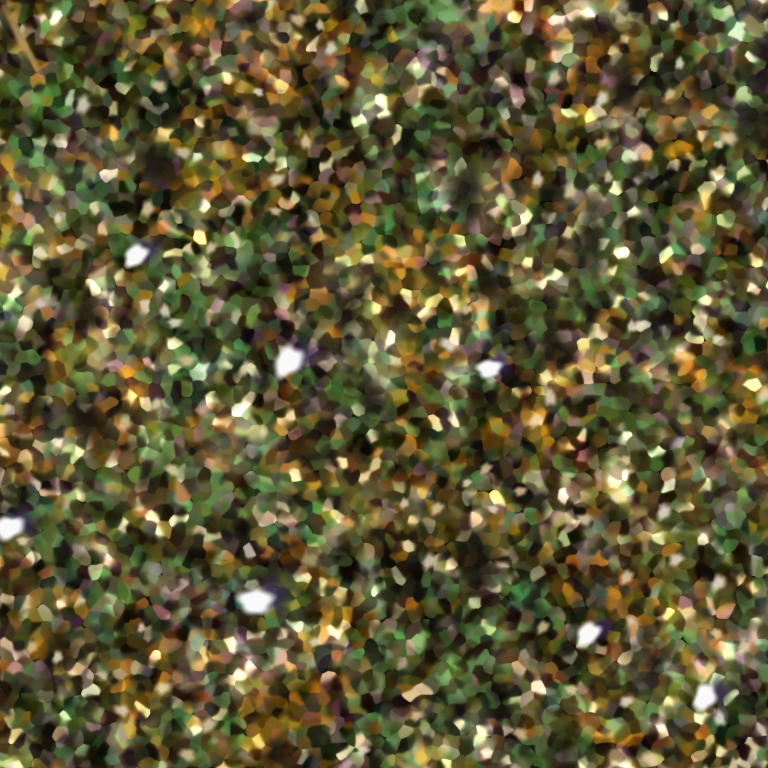
A WebGL 1 fragment shader for this texture:

```glsl
precision highp float;
uniform vec2 u_resolution;

vec3 hash3(vec2 c) {
  vec3 q = vec3(dot(c, vec2(127.1, 311.7)), dot(c, vec2(269.5, 183.3)), dot(c, vec2(419.2, 371.9)));
  return fract(sin(q) * 43758.5);
}

vec2 turn(vec2 d, float angle) {
  float c = cos(angle), s = sin(angle);
  return vec2(c * d.x + s * d.y, c * d.y - s * d.x);
}

// Broad, uneven patches in the range -1 to 1
float patches(vec2 p) {
  p += 0.07 * sin(p.yx * 17.0 + vec2(1.0, 4.0));
  return (sin(p.x * 13.0 + p.y * 9.0 + 2.0) + sin(p.y * 21.0 - p.x * 11.0)
        + sin(p.x * 34.0 + p.y * 19.0 + 5.0)) / 3.0;
}

// Soft, slightly angular ellipse
float chip(vec2 d, float angle, vec2 radii, float blur) {
  d = turn(d, angle) / radii;
  float a = atan(d.y, d.x + 1e-5);
  float edge = 1.0 + 0.09 * sin(3.0 * a + angle * 5.0) + 0.06 * sin(5.0 * a - angle * 3.0);
  return 1.0 - smoothstep(1.0 - blur, 1.0 + blur * 0.6, length(d) / edge);
}

vec3 mineral(float pick, float warmth) {
  vec3 dark = vec3(0.11, 0.08, 0.05);
  vec3 olive = vec3(0.30, 0.28, 0.14);
  vec3 green = vec3(0.38, 0.49, 0.28);
  vec3 ochre = vec3(0.63, 0.46, 0.17);
  vec3 mauve = vec3(0.55, 0.46, 0.42);
  vec3 cream = vec3(0.97, 0.91, 0.70);
  if (pick < 0.27) return dark;
  if (pick < 0.53) return olive;
  if (pick < 0.84) return pick < 0.72 - 0.2 * warmth ? green : ochre;
  return pick < 0.90 ? mauve : cream;
}

// Elongated cells that melt into each other
vec3 grains(vec2 p, float scale) {
  vec2 q = p * scale, cell = floor(q);
  vec3 sum = vec3(0.0);
  float total = 1e-4;
  for (int j = -1; j <= 1; j++) {
    for (int i = -1; i <= 1; i++) {
      vec2 id = cell + vec2(float(i), float(j));
      vec3 h = hash3(id + scale), k = hash3(id + scale + 57.0);
      vec2 d = q - id - h.xy;
      vec2 e = turn(d, h.z * 6.28) * vec2(0.8, 1.5);
      float weight = exp(-6.0 * dot(e, e)) * (1.0 - smoothstep(0.6, 1.1, length(d)));
      vec3 tone = mineral(k.z, patches((id + h.xy) / scale)) * (0.75 + 0.5 * k.y);
      tone += 0.14 * (hash3(id + 91.0) - 0.5);
      sum += tone * weight;
      total += weight;
    }
  }
  return sum / total;
}

// Sparse dark voids and thin needles
vec3 streaks(vec3 col, vec2 p) {
  vec2 q = p * 6.0, cell = floor(q);
  for (int j = -1; j <= 1; j++) {
    for (int i = -1; i <= 1; i++) {
      vec2 id = cell + vec2(float(i), float(j));
      vec3 h = hash3(id + 13.0), k = hash3(id + 29.0);
      vec2 d = q - id - h.xy;
      float hole = chip(d, 1.57 + 1.4 * (h.z - 0.5), vec2(0.14 + 0.2 * k.x, 0.08 + 0.09 * h.z), 0.9);
      col = mix(col, vec3(0.10, 0.08, 0.06), hole * 0.75 * step(k.y, 0.4));
      float needle = chip(d, 2.0 + h.z, vec2(0.2 + 0.12 * k.x, 0.035), 0.7);
      col = mix(col, vec3(0.72, 0.58, 0.37), needle * 0.85 * step(0.87, k.y));
    }
  }
  return col;
}

// Bright crystals, the larger ones with a violet neighbour
vec3 crystals(vec3 col, vec2 p, float scale, float chance, float size) {
  vec2 q = p * scale, cell = floor(q);
  for (int j = -1; j <= 1; j++) {
    for (int i = -1; i <= 1; i++) {
      vec2 id = cell + vec2(float(i), float(j));
      vec3 h = hash3(id + scale * 3.0), k = hash3(id + scale * 5.0);
      float large = step(scale, 10.0), r = size * (0.6 + 0.5 * k.y);
      float present = step(k.x, chance * (1.0 + 1.2 * (1.0 - large) * patches(id / scale)));
      vec2 d = q - id - h.xy;
      float violet = chip(d - r * vec2(0.9, 0.4), h.z * 6.28, vec2(r, r * 0.8), 0.7);
      col = mix(col, vec3(0.20, 0.16, 0.31), violet * present * large * 0.8);
      float m = chip(d, h.z * 2.4 - 0.6, vec2(r, r * 0.72), 0.65 - 0.25 * large);
      vec3 pale = mix(vec3(0.88, 0.77, 0.56), vec3(0.98), max(large, k.z * 0.8));
      col = mix(col, pale, m * present * (0.8 + 0.2 * large));
    }
  }
  return col;
}

void main() {
  vec2 p = gl_FragCoord.xy / u_resolution.y;
  vec3 blend = 0.46 * grains(p, 72.0) + 0.27 * grains(p, 44.0)
             + 0.17 * grains(p, 24.0) + 0.10 * grains(p, 10.0);

  // Deepen the shadows and strengthen the hues
  float light = dot(blend, vec3(0.3, 0.59, 0.11));
  vec3 neutral = vec3(1.07, 1.0, 0.61) * light;
  vec3 col = mix(neutral, blend, 1.4) * 0.95 * pow(light / 0.355, 0.6);

  col = streaks(col, p);
  col = crystals(col, p, 23.0, 0.13, 0.26);
  col = crystals(col, p, 8.0, 0.09, 0.2);
  gl_FragColor = vec4(clamp(col, 0.0, 1.0), 1.0);
}
```
